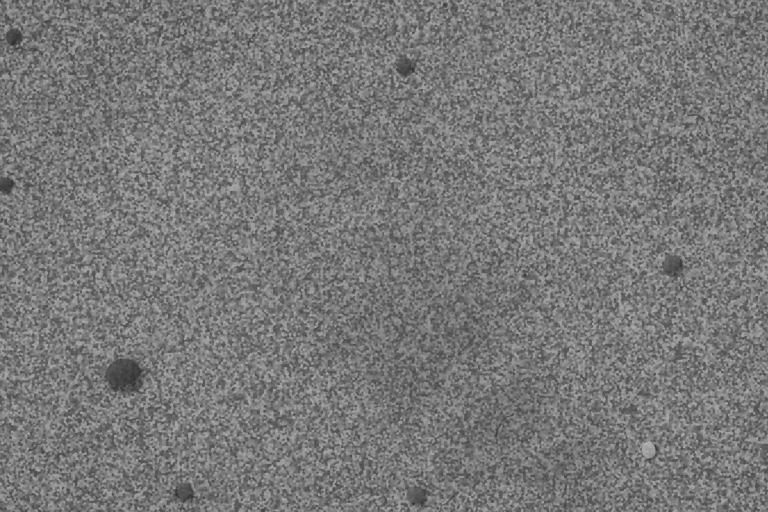
Give the GLSL for this texture, as a Shadertoy shader.

```glsl
// Grey beach sand seen from above: fine speckled grains over faint diagonal
// damp bands, with a few pebbles, bent twigs and dark specks near the rim.
// Grains are blended jittered cells; the debris is scattered by loops.

#define GRAIN_ROWS 225.0
#define GRAIN_CONTRAST 0.35
#define GRAIN_SHARPNESS 5.0
#define SAND_TONE 0.485
#define DAMP_DARKENING 0.05
#define BAND_ANGLE 0.5
#define PEBBLE_COUNT 8.0
#define PEBBLE_RADIUS 0.016
#define TWIG_COUNT 9.0
#define TWIG_WIDTH 0.0016
#define SPECK_COUNT 12.0

vec3 hash3(vec2 p) {
    vec3 q = fract(p.xyx * vec3(0.1031, 0.1030, 0.0973));
    q += dot(q, q.yxz + 33.33);
    return fract((q.xxy + q.yzz) * q.zyx);
}

mat2 rotation(float angle) {
    float c = cos(angle), s = sin(angle);
    return mat2(c, -s, s, c);
}

float valueNoise(vec2 p) {
    vec2 cell = floor(p), f = fract(p);
    f = f * f * (3.0 - 2.0 * f);
    float low = mix(hash3(cell).x, hash3(cell + vec2(1, 0)).x, f.x);
    float high = mix(hash3(cell + vec2(0, 1)).x, hash3(cell + 1.0).x, f.x);
    return mix(low, high, f.y);
}

float fbm(vec2 p) {
    float sum = 0.0, weight = 0.53;
    for (int i = 0; i < 4; i++) {
        sum += weight * valueNoise(p);
        p = p * 2.03 + 17.3;
        weight *= 0.5;
    }
    return sum;
}

// Random grain tones around zero, each fading into its neighbours
float sandGrains(vec2 p) {
    vec2 cell = floor(p);
    float tone = 0.0, total = 0.0001;
    for (int y = -1; y <= 1; y++)
    for (int x = -1; x <= 1; x++) {
        vec2 id = cell + vec2(x, y);
        vec3 rnd = hash3(id + 50.0);
        vec2 d = p - id - 0.1 - 0.8 * rnd.xy;
        float weight = exp(-GRAIN_SHARPNESS * dot(d, d));
        tone += weight * (rnd.z - 0.5);
        total += weight;
    }
    return tone / total;
}

// Evenly spread positions, pushed out of the middle of the canvas
vec2 scatter(float index, float seed, float aspect) {
    vec2 d = fract(index * vec2(0.7549, 0.5698) + seed) - 0.5;
    float reach = max(2.0 * max(abs(d.x), abs(d.y)), 0.01);
    d *= mix(0.42, 1.0, reach) / reach;
    return (d + 0.5) * vec2(aspect, 1.0);
}

void mainImage(out vec4 fragColor, in vec2 fragCoord) {
    float px = 1.0 / iResolution.y;
    float aspect = iResolution.x * px;
    vec2 p = fragCoord * px;

    // Damp, smoother bands, strongest on the right
    vec2 along = rotation(BAND_ANGLE) * p;
    float damp = smoothstep(0.46, 0.7, fbm(along * vec2(2.2, 6.0) + 4.0));
    damp *= 0.25 + 0.75 * smoothstep(0.2, 0.75, p.x / aspect);
    float drift = fbm(p * 3.0 + 21.0) - 0.5;
    vec2 fromCentre = p / vec2(aspect, 1.0) - 0.5;

    float grain = sandGrains(p * GRAIN_ROWS);
    float tone = SAND_TONE - DAMP_DARKENING * damp + 0.05 * drift;
    tone -= 0.05 * dot(fromCentre, fromCentre);
    tone += GRAIN_CONTRAST * grain * (1.0 - 0.22 * damp);

    // Bent twigs, broken up along their length
    for (float i = 0.0; i < TWIG_COUNT; i++) {
        vec3 rnd = hash3(vec2(i, 7.0));
        vec2 q = rotation(rnd.x * 2.4 - 0.7) * (p - scatter(i, 0.31, aspect));
        float halfLength = mix(0.012, 0.045, rnd.y);
        float s = q.x / halfLength;
        q.y += halfLength * (rnd.z - 0.3) * s * s + 0.006 * (valueNoise(vec2(s * 4.0, i)) - 0.5);
        float width = TWIG_WIDTH * (0.4 + valueNoise(vec2(s * 3.0, i + 30.0)));
        float twig = 1.0 - smoothstep(width - px, width + px, abs(q.y));
        twig *= 1.0 - smoothstep(0.8, 1.0, abs(s));
        tone = mix(tone, 0.22, 0.75 * twig);
    }

    // Tiny dark specks
    for (float i = 0.0; i < SPECK_COUNT; i++) {
        vec3 rnd = hash3(vec2(i, 19.0));
        float radius = mix(0.0015, 0.0045, rnd.z);
        float d = length(p - rnd.xy * vec2(aspect, 1.0)) - radius;
        tone = mix(tone, 0.22, 0.8 * (1.0 - smoothstep(-px, px, d)));
    }

    // Pebbles with a soft contact shadow; one is large, one is pale
    for (float i = 1.0; i <= PEBBLE_COUNT; i++) {
        vec3 rnd = hash3(vec2(i, 43.0));
        float radius = PEBBLE_RADIUS * (i == 5.0 ? 2.1 : mix(0.85, 1.15, rnd.x));
        vec2 offset = p - scatter(i, 0.5, aspect);
        vec2 q = rotation(rnd.y * 6.28) * offset * vec2(1.0, 1.0);
        q.y *= mix(1.15, 1.5, rnd.z);
        float outline = radius * (1.0 + 0.25 * (valueNoise(q / radius * 0.9 + i * 5.0) - 0.5));
        float d = length(q) - outline;
        float shadow = length(offset - radius * vec2(0.2, -0.2)) - radius * 0.9;
        tone *= 1.0 - 0.4 * (1.0 - smoothstep(-0.1 * radius, 0.4 * radius, shadow));
        float light = dot(offset, vec2(-0.7, 0.7)) / radius;
        float stone = (i == 3.0 ? 0.64 : mix(0.24, 0.36, rnd.x)) + 0.06 * light + 0.08 * grain;
        tone = mix(tone, stone, 1.0 - smoothstep(-px, px, d));
    }

    fragColor = vec4(vec3(clamp(tone, 0.0, 1.0)), 1.0);
}
```
